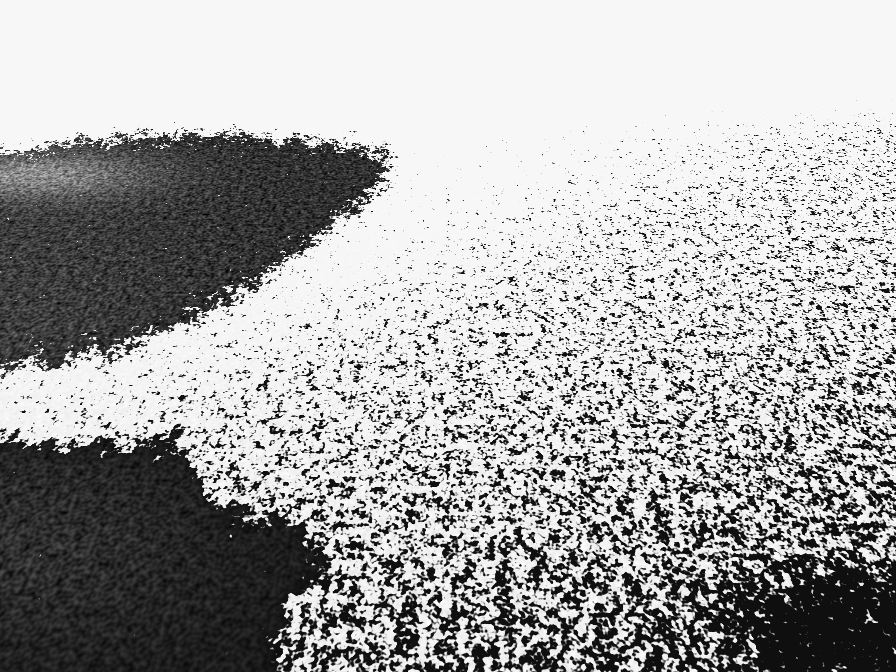
A WebGL 2 fragment shader for this texture:

```glsl
#version 300 es
precision highp float;
// Grainy snow thinning over dark ground, receding in perspective under a white sky.
uniform vec2 u_resolution;
out vec4 fragColor;

const vec3 SNOW = vec3(0.97);
const vec3 SOIL = vec3(0.06);
const float HORIZON = 1.6;
const float GRAIN = 130.0;

// Unit gradient from an integer hash of the lattice cell
vec2 gradient(vec2 cell) {
    uvec2 k = uvec2(ivec2(cell)) * uvec2(1597334673u, 3812015801u);
    uint h = (k.x ^ k.y) * 1597334673u;
    h = (h ^ (h >> 15u)) * 2246822519u;
    h ^= h >> 13u;
    float angle = float(h & 65535u) * 6.28318 / 65536.0;
    return vec2(cos(angle), sin(angle));
}

float gradientNoise(vec2 p) {
    vec2 i = floor(p), f = p - i;
    vec2 w = f * f * f * (f * (f * 6.0 - 15.0) + 10.0);
    vec2 e = vec2(1.0, 0.0);
    float a = dot(gradient(i), f);
    float b = dot(gradient(i + e), f - e);
    float c = dot(gradient(i + e.yx), f - e.yx);
    float d = dot(gradient(i + 1.0), f - 1.0);
    return mix(mix(a, b, w.x), mix(c, d, w.x), w.y);
}

// Three octaves scaled to roughly unit deviation
float speckle(vec2 p) {
    float n = gradientNoise(p) + 0.8 * gradientNoise(p * 2.1 + 17.3);
    return (n + 0.6 * gradientNoise(p * 0.4 + 41.7)) / 0.354;
}

// Flat ground coordinates: grains shrink and flatten with height
vec2 groundPlane(vec2 p) {
    return vec2(p.x - 0.67, HORIZON) / (HORIZON - p.y);
}

// Approximate inside distances of the bare patches, positive inside
float hillPatch(vec2 p) {
    float top = 0.793 + 0.2 * p.x - 0.35 * p.x * p.x;
    float bottom = 0.43 + 0.05 * p.x + 0.76 * p.x * p.x;
    float side = 0.592 - p.x;
    return min(min(top - p.y, (p.y - bottom) * 0.8), side);
}

float nearPatch(vec2 p) {
    float top = mix(0.342, 0.25, smoothstep(0.27, 0.31, p.x));
    top -= 0.3 * max(p.x - 0.31, 0.0);
    float right = 0.415 + 0.06 * smoothstep(0.08, 0.15, p.y);
    return min(top - p.y, right - p.x);
}

float cornerPatch(vec2 p) {
    vec2 q = (p - vec2(1.25, 0.055)) / vec2(0.18, 0.1);
    return (1.0 - length(q)) * 0.1;
}

// Speckle threshold of the open snow: more ground shows low and to the right
float exposure(vec2 p) {
    float level = 0.09 - 2.06 * p.y + 0.55 * (p.x - 0.7);
    level -= 5.0 * max(p.y - 0.45 - 0.45 * (p.x - 0.5), 0.0);
    return level - 22.0 * max(p.y - 0.8, 0.0);
}

float glow(vec2 p, vec2 center, vec2 radius) {
    vec2 q = (p - center) / radius;
    return exp(-dot(q, q));
}

void main() {
    vec2 p = gl_FragCoord.xy / u_resolution.y;
    p.x *= 1.333333 * u_resolution.y / u_resolution.x;
    vec2 ground = groundPlane(p);

    // Ragged patch outlines
    float ragged = 0.035 * gradientNoise(ground * 30.0)
                 + 0.02 * gradientNoise(ground * 75.0 + 9.0);
    float hill = smoothstep(-0.012, 0.05, hillPatch(p) + ragged * 0.6);
    float near = smoothstep(-0.02, 0.035, nearPatch(p) + ragged);
    float corner = smoothstep(-0.03, 0.05, cornerPatch(p) + ragged);

    // Share of ground showing between the grains
    float level = exposure(p);
    level = mix(level, 2.5, hill);
    level = mix(level, 3.1, near);
    level = mix(level, 1.7, corner);
    float bare = smoothstep(-0.55, 0.55, level - speckle(ground * GRAIN));

    // Ground tone: pale sheen on the hill, faint grit nearby
    float grit = gradientNoise(ground * 210.0 + 5.0)
               + 0.7 * gradientNoise(ground * 95.0 + 63.0);
    float sheen = glow(p, vec2(0.05, 0.74), vec2(0.17, 0.035));
    float hillTone = 0.13 + 0.32 * sheen + grit * (0.24 + 0.12 * sheen);
    hillTone += 0.05 * (1.0 - smoothstep(0.0, 0.45, p.x));
    float haze = glow(p, vec2(0.03, 0.19), vec2(0.28, 0.16));
    float nearTone = 0.04 + 0.08 * haze + grit * (0.08 + 0.1 * haze);
    vec3 soil = SOIL + vec3(hill * hillTone + near * nearTone);

    // Snow stays clean far off and gains soft shading close by
    float shade = 0.06 * smoothstep(0.8, 0.1, p.y) * (0.4 + grit);
    vec3 color = mix(SNOW - shade, soil, bare);
    fragColor = vec4(clamp(color, 0.0, 1.0), 1.0);
}
```
